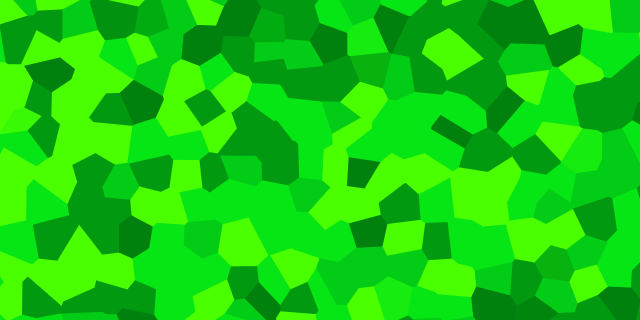
This pattern is drawn by a Shadertoy shader. Its source:

```glsl
// Mosaic of flat green cells: a Voronoi diagram on a jittered grid.
// Each cell draws its colour from a weighted palette, and the straight
// borders are smoothed by the distance to the bisector of the two seeds.

const float ROWS = 10.0;        // cells per canvas height
const float JITTER = 0.9;       // 0 = square grid, 1 = fully scattered
const float TINTED_SHARE = 0.06; // share of cells with a blended colour

const vec3 LIME    = vec3(0.29, 1.00, 0.00);
const vec3 BRIGHT  = vec3(0.02, 0.90, 0.08);
const vec3 MEDIUM  = vec3(0.01, 0.80, 0.09);
const vec3 MUTED   = vec3(0.03, 0.70, 0.06);
const vec3 FOREST  = vec3(0.00, 0.60, 0.06);
const vec3 DARK    = vec3(0.00, 0.50, 0.05);

float hash(vec2 p, float seed) {
    return fract(sin(dot(p, vec2(127.1, 311.7)) + seed * 74.7) * 43758.5453);
}

// Seed point of a grid cell
vec2 seedPoint(vec2 cell, float jitter) {
    vec2 offset = vec2(hash(cell, 1.0), hash(cell, 2.0)) - 0.5;
    return cell + 0.5 + jitter * offset;
}

// Palette lookup; thresholds are cumulative area shares
vec3 palette(float t) {
    if (t < 0.26) return LIME;
    if (t < 0.49) return BRIGHT;
    if (t < 0.65) return MEDIUM;
    if (t < 0.66) return MUTED;
    if (t < 0.91) return FOREST;
    return DARK;
}

// Flat colour of a cell, with an occasional blend of two palette entries
vec3 cellColor(vec2 cell, float tintedShare) {
    vec3 base = palette(hash(cell, 3.0));
    vec3 other = palette(hash(cell, 4.0));
    float tinted = step(hash(cell, 5.0), tintedShare);
    return mix(base, other, 0.25 * tinted);
}

// Finds the cells of the nearest and second nearest seeds;
// returns the distance to the border between them
float voronoi(vec2 p, float jitter, out vec2 nearCell, out vec2 nextCell) {
    float nearDist = 1e3, nextDist = 1e3;
    vec2 home = floor(p);
    nearCell = home;
    nextCell = home;
    for (int y = -2; y <= 2; y++) {
        for (int x = -2; x <= 2; x++) {
            vec2 cell = home + vec2(x, y);
            vec2 d = seedPoint(cell, jitter) - p;
            float dist = dot(d, d);
            if (dist < nearDist) {
                nextDist = nearDist;
                nextCell = nearCell;
                nearDist = dist;
                nearCell = cell;
            } else if (dist < nextDist) {
                nextDist = dist;
                nextCell = cell;
            }
        }
    }
    float gap = distance(seedPoint(nearCell, jitter), seedPoint(nextCell, jitter));
    return (nextDist - nearDist) / (2.0 * max(gap, 1e-4));
}

void mainImage(out vec4 fragColor, in vec2 fragCoord) {
    float pixel = ROWS / iResolution.y;
    vec2 p = fragCoord * pixel + vec2(7.0, 13.0);

    vec2 nearCell, nextCell;
    float border = voronoi(p, JITTER, nearCell, nextCell);

    // Blend both sides over one pixel at the border
    float coverage = clamp(0.5 + border / pixel, 0.0, 1.0);
    vec3 color = mix(cellColor(nextCell, TINTED_SHARE),
                     cellColor(nearCell, TINTED_SHARE), coverage);
    fragColor = vec4(color, 1.0);
}
```
